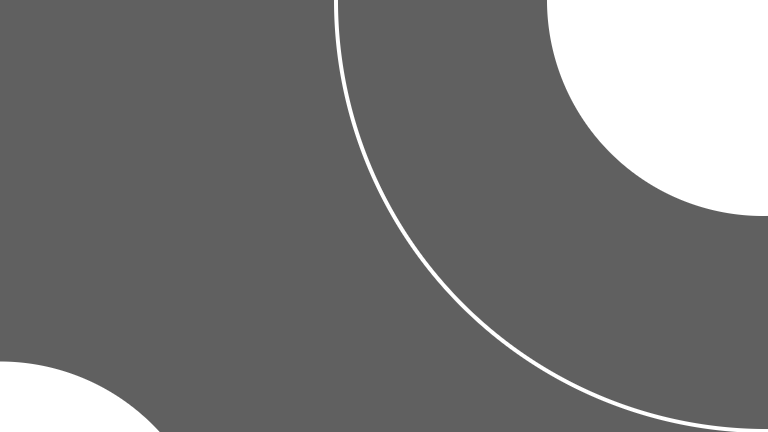
Give the GLSL for this background, as a WebGL 2 fragment shader.

```glsl
#version 300 es
precision highp float;

uniform vec2 u_resolution;
out vec4 fragColor;

// Colours
const vec3 GREY = vec3(0.378);
const vec3 WHITE = vec3(1.0);

// Lengths in canvas heights; right-hand centres are offsets from the top right corner
const float DISC_RADIUS = 0.5;
const vec2 LOWER_DISC_CENTRE = vec2(0.0, -0.3368);
const vec2 UPPER_DISC_OFFSET = vec2(-0.0116, 0.0);
const vec2 RING_OFFSET = vec2(-0.0035, -0.0012);
const float RING_RADIUS = 0.9965;
const float RING_HALF_WIDTH = 0.0046;

float discDistance(vec2 p, vec2 centre, float radius) {
    return length(p - centre) - radius;
}

float ringDistance(vec2 p, vec2 centre, float radius, float halfWidth) {
    return abs(discDistance(p, centre, radius)) - halfWidth;
}

// Coverage of a shape over one pixel
float coverage(float dist, float pixel) {
    return clamp(0.5 - dist / pixel, 0.0, 1.0);
}

void main() {
    vec2 p = gl_FragCoord.xy / u_resolution.y;
    float pixel = 1.0 / u_resolution.y;
    vec2 topRight = vec2(u_resolution.x / u_resolution.y, 1.0);

    // Corner discs
    float lowerDisc = discDistance(p, LOWER_DISC_CENTRE, DISC_RADIUS);
    float upperDisc = discDistance(p, topRight + UPPER_DISC_OFFSET, DISC_RADIUS);

    // Thin arc around the upper disc
    float ring = ringDistance(p, topRight + RING_OFFSET, RING_RADIUS, RING_HALF_WIDTH);

    float shapes = min(min(lowerDisc, upperDisc), ring);
    fragColor = vec4(mix(GREY, WHITE, coverage(shapes, pixel)), 1.0);
}
```
